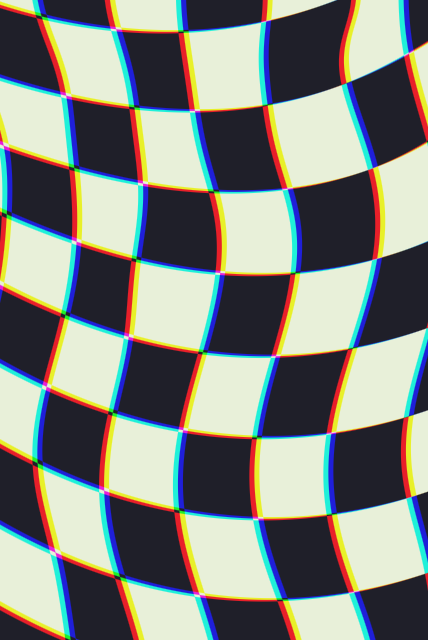
Give the GLSL for this pattern, as a Shadertoy shader.

```glsl
// A wavy checkerboard with colour fringes: the plane is bent by a sine sway,
// a sagging arch and soft swells, then the checker is sampled once for each
// colour channel at slightly shifted places.

#define LIGHT vec3(0.91, 0.94, 0.85)
#define DARK vec3(0.122, 0.120, 0.160)
#define CELL vec2(0.172, 0.1895)      // cell size, in canvas widths
#define ORIGIN vec2(-0.043, 0.039)    // grid corner, from the upper left
#define FRINGE vec2(0.0117, -0.0040)  // shift between colour channels
#define SWAY 0.051                    // sideways sine: size and wavelength
#define SWAY_LENGTH 1.133
#define ARCH 0.45                     // sag of the rows
#define TILT 0.12                     // slope of the rows

const float TAU = 6.2831853;

// Smooth local push of the given amount
float swell(vec2 p, vec2 center, vec2 radius, float amount) {
    vec2 d = (p - center) / radius;
    return amount * exp(-dot(d, d));
}

// Sideways push that makes the columns uneven
float columnSwell(vec2 p) {
    float push = swell(p, vec2(0.766, -0.02), vec2(0.133, 0.127), 0.078);
    push += swell(p, vec2(0.816, 0.45), vec2(0.117, 0.254), 0.023);
    push += swell(p, vec2(0.195, 0.166), vec2(0.146, 0.146), 0.041);
    push += swell(p, vec2(0.563, 0.35), vec2(0.137, 0.156), -0.037);
    push += swell(p, vec2(0.30, 0.625), vec2(0.107, 0.166), -0.031);
    push += swell(p, vec2(0.0, 0.31), vec2(0.117, 0.176), 0.035);
    push += swell(p, vec2(0.098, 1.29), vec2(0.117, 0.195), 0.031);
    push += swell(p, vec2(0.38, 1.25), vec2(0.117, 0.234), -0.016);
    push += swell(p, vec2(1.016, 1.29), vec2(0.117, 0.195), 0.035);
    push += swell(p, vec2(0.732, 1.543), vec2(0.156, 0.215), 0.029);
    return push;
}

// Maps a canvas point to flat checker coordinates, one unit per cell
vec2 unbend(vec2 p) {
    // Columns: remove the sway, then invert the swells by iteration
    float swayed = p.x + SWAY * cos(TAU * (p.y - 1.113) / SWAY_LENGTH);
    float column = swayed;
    for (int i = 0; i < 4; i++) {
        column = swayed - columnSwell(vec2(column, p.y));
    }

    // Rows: an arch, turned further toward the top
    float fromMiddle = p.x - 0.492;
    float arch = TILT * p.x - ARCH * fromMiddle * fromMiddle - 0.031;
    float topTurn = (0.121 - 0.24 * p.x) / (1.0 + exp((p.y - 0.332) / 0.127));
    return (vec2(column, p.y - arch - topTurn) - ORIGIN) / CELL;
}

// Antialiased checker: 0 on dark cells, 1 on light cells
float checker(vec2 p) {
    vec2 cell = unbend(p);
    vec2 wave = abs(fract(cell * 0.5 + 0.25) - 0.5) * 4.0 - 1.0;
    vec2 side = clamp(wave / max(fwidth(cell), vec2(1e-5)), -1.0, 1.0);
    return 0.5 - 0.5 * side.x * side.y;
}

void mainImage(out vec4 fragColor, in vec2 fragCoord) {
    // Canvas widths, measured down from the upper left
    vec2 p = vec2(fragCoord.x, iResolution.y - fragCoord.y) / iResolution.x;
    vec3 light = vec3(checker(p + FRINGE), checker(p), checker(p - FRINGE));
    fragColor = vec4(mix(DARK, LIGHT, light), 1.0);
}
```
